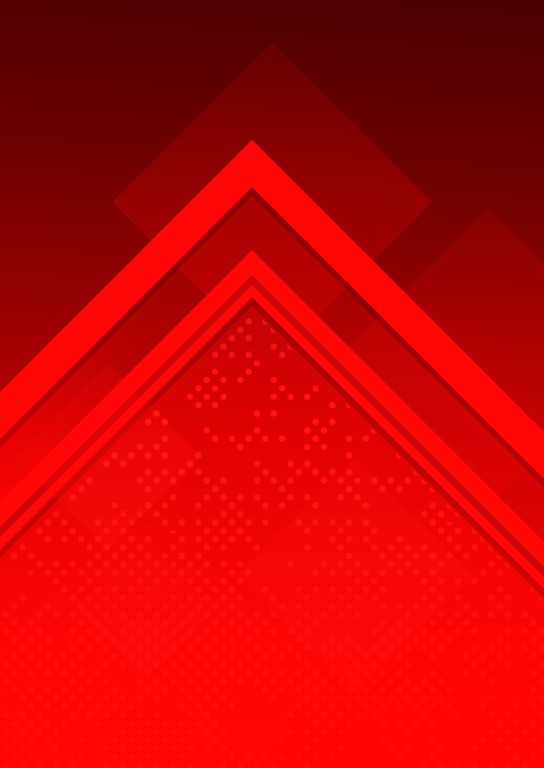
Reproduce this background procedurally as a WebGL 2 fragment shader.

```glsl
#version 300 es
precision highp float;
// Red poster backdrop: nested 45-degree chevrons over a dark-to-bright fade,
// with translucent diamonds and a checkerboard of randomly lit dots.
// Lengths are fractions of canvas height, with y measured down from the top.
#define APEX_X 0.328
#define DOT_STEP 0.0109
#define DOT_RADIUS 0.0041
#define DOT_GLOW 0.10
#define SHADE_WIDTH 0.011
#define SHADE 0.84
#define CENTER_X 0.354

uniform vec2 u_resolution;
out vec4 fragColor;

float hash(vec2 p) {
  return fract(sin(dot(p, vec2(127.1, 311.7))) * 43758.5453);
}

float noise(vec2 p) {
  vec2 i = floor(p), f = fract(p);
  f = f * f * (3.0 - 2.0 * f);
  return mix(mix(hash(i), hash(i + vec2(1, 0)), f.x),
             mix(hash(i + vec2(0, 1)), hash(i + vec2(1, 1)), f.x), f.y);
}

// Smooth step across one pixel, positive inside.
float cover(float d) {
  float pixel = 1.0 / u_resolution.y;
  return smoothstep(-pixel, pixel, d);
}

float strip(float s, float top, float bottom) {
  return cover(s - top) * cover(bottom - s);
}

// Diamond that grows more opaque from its top to its middle.
float diamond(vec2 p, vec2 center, float radius) {
  vec2 q = p - center;
  float fade = mix(0.45, 1.0, clamp(q.y / radius + 1.0, 0.0, 1.0));
  return fade * cover(radius - abs(q.x) - abs(q.y));
}

// Lit dots on alternate cells, sparse near the apex and dense below.
float dots(vec2 p) {
  vec2 grid = (p - vec2(0.3236, 0.4186)) / DOT_STEP;
  vec2 cell = floor(grid + 0.5);
  float checker = 1.0 - mod(cell.x + cell.y, 2.0);
  float clump = noise(cell * 0.22 + 7.0);
  float density = mix(0.48, 0.85, smoothstep(0.56, 0.8, p.y));
  float lit = step(hash(cell), density * smoothstep(0.1, 0.65, clump + 0.12));
  float d = DOT_RADIUS - length(grid - cell) * DOT_STEP;
  return checker * lit * smoothstep(-0.0012, 0.0012, d);
}

void main() {
  vec2 p = vec2(gl_FragCoord.x - 0.5 * u_resolution.x,
                u_resolution.y - gl_FragCoord.y) / u_resolution.y;
  p.x += CENTER_X;
  float s = p.y - abs(p.x - APEX_X);

  // Backdrop, gap between chevrons, and lower panel
  float red = 0.31 + p.y * (0.5 + 0.45 * p.y) - 0.04 * (p.x - CENTER_X);
  float gap = 0.36 + 0.75 * p.y + 0.12 * (1.0 - smoothstep(0.0, 0.2, p.x));
  red = mix(red, gap, cover(s - 0.2435));

  // Diamonds behind the chevrons
  red = mix(red, 1.0, 0.22 * diamond(p, vec2(0.354, 0.263), 0.208));
  red = mix(red, 1.0, 0.20 * diamond(p, vec2(0.635, 0.466), 0.195));

  float rest = 1.0 - clamp((p.y - 0.4) / 0.6, 0.0, 1.0);
  float panel = cover(s - 0.387);
  red = mix(red, mix(1.0, 0.76, rest * rest), panel);

  // Shaded lower edges, then bright bands
  float shade = strip(s, 0.2435, 0.2435 + SHADE_WIDTH)
              + strip(s, 0.387, 0.387 + SHADE_WIDTH);
  red *= mix(1.0, SHADE, shade);
  float bands = strip(s, 0.182, 0.2435) + strip(s, 0.3255, 0.387);
  float groove = strip(s, 0.358, 0.371);
  red = mix(red, 1.0 - 0.19 * groove, bands);

  // Diamonds in front
  float front = 0.30 * diamond(p, vec2(0.141, 0.595), 0.121)
              + 0.28 * diamond(p, vec2(0.462, 0.749), 0.154)
              + 0.25 * diamond(p, vec2(0.189, 0.794), 0.091)
              + 0.15 * diamond(p, vec2(0.190, 0.890), 0.240);
  red = mix(red, 1.0, min(front, 0.6));

  // Dots softened toward the bottom
  float light = dots(p) * cover(s - 0.402) * mix(1.0, 0.4, smoothstep(0.5, 0.9, p.y));
  red += 1.5 * DOT_GLOW * light;
  float warm = 0.015 * red * red + 0.012 * bands + 0.04 * front * panel
             + 0.6 * DOT_GLOW * light;
  fragColor = vec4(clamp(vec3(red, warm, warm), 0.0, 1.0), 1.0);
}
```
